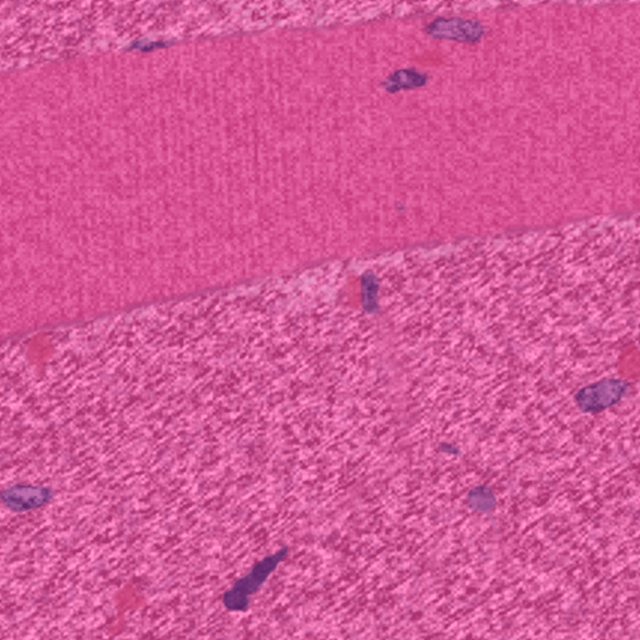
A Shadertoy shader for this texture:

```glsl
const vec3 GRAIN_DARK = vec3(0.69, 0.21, 0.46);
const vec3 GRAIN_LIGHT = vec3(0.99, 0.52, 0.76);
const vec3 BAND_COLOR = vec3(0.85, 0.325, 0.58);
const vec3 EDGE_COLOR = vec3(0.68, 0.25, 0.51);
const vec3 GAP_COLOR = vec3(0.95, 0.64, 0.82);
const vec3 VESSEL_COLOR = vec3(0.78, 0.23, 0.45);
const vec3 NUCLEUS_DARK = vec3(0.37, 0.13, 0.41);
const vec3 NUCLEUS_PALE = vec3(0.72, 0.39, 0.66);
const vec2 GRAIN_FREQ = vec2(88.0, 142.0);
const float GRAIN_ANGLE = 0.62;
const float FINE_FREQ = 215.0;
const float STRIATION_FREQ = 70.0;
const float SOFTNESS = 0.005;

// Nuclei: centre and radii, then angle, opacity and paleness
const int NUCLEI = 10;
const vec4 NUCLEUS_SHAPE[NUCLEI] = vec4[NUCLEI](
    vec4(0.710, 0.953, 0.047, 0.020), vec4(0.634, 0.875, 0.038, 0.016),
    vec4(0.227, 0.928, 0.031, 0.007), vec4(0.576, 0.557, 0.014, 0.019),
    vec4(0.580, 0.530, 0.012, 0.022), vec4(0.938, 0.382, 0.040, 0.022),
    vec4(0.042, 0.223, 0.043, 0.020), vec4(0.751, 0.219, 0.021, 0.022),
    vec4(0.704, 0.300, 0.015, 0.008), vec4(0.627, 0.676, 0.007, 0.010));
const vec3 NUCLEUS_LOOK[NUCLEI] = vec3[NUCLEI](
    vec3(-0.03, 0.75, 0.7), vec3(0.17, 0.82, 0.4), vec3(0.16, 0.9, 0.0),
    vec3(0.0, 0.75, 0.15), vec3(0.1, 0.7, 0.2), vec3(0.3, 0.85, 0.55),
    vec3(0.05, 0.95, 0.55), vec3(-0.5, 0.7, 0.3), vec3(-0.5, 0.7, 0.1),
    vec3(0.0, 0.45, 0.2));

// Red capillaries: centre and radii
const int VESSELS = 5;
const vec4 VESSEL_SHAPE[VESSELS] = vec4[VESSELS](
    vec4(0.062, 0.452, 0.018, 0.033), vec4(0.990, 0.433, 0.026, 0.025),
    vec4(0.201, 0.064, 0.025, 0.021), vec4(0.556, 0.545, 0.020, 0.030),
    vec4(0.672, 0.908, 0.028, 0.010));

float hash(vec2 p) { return fract(sin(dot(p, vec2(127.1, 311.7))) * 43758.5453); }

float noise(vec2 p) {
    vec2 i = floor(p), f = fract(p);
    f = f * f * (3.0 - 2.0 * f);
    return mix(mix(hash(i), hash(i + vec2(1, 0)), f.x),
               mix(hash(i + vec2(0, 1)), hash(i + vec2(1, 1)), f.x), f.y);
}

vec2 rotate(vec2 p, float a) {
    return vec2(cos(a) * p.x + sin(a) * p.y, cos(a) * p.y - sin(a) * p.x);
}

float ellipse(vec2 p, vec2 r) { return (length(p / r) - 1.0) * min(r.x, r.y); }

// Capsule tapering from radius r.x at a to r.y at b
float taper(vec2 p, vec2 a, vec2 b, vec2 r) {
    float t = clamp(dot(p - a, b - a) / dot(b - a, b - a), 0.0, 1.0);
    return length(p - mix(a, b, t)) - mix(r.x, r.y, t);
}

float cover(float d, float soft) { return smoothstep(soft, -soft, d); }
float bell(float d, float width) { return exp(-d * d / (width * width)); }

// Speckled, diagonally streaked cross-cut tissue
vec3 grainTissue(vec2 p, float seam) {
    vec2 q = rotate(p, GRAIN_ANGLE);
    float streak = noise(q * GRAIN_FREQ) - 0.5;
    float wave = sin(q.y * 520.0 + 9.0 * noise(q * 32.0));
    float fine = noise(p * FINE_FREQ + 9.0) - 0.5;
    float tone = 0.49 + (0.85 * streak + 0.14 * wave + 0.75 * fine) * (1.0 - 0.4 * seam);
    vec3 col = mix(GRAIN_DARK, GRAIN_LIGHT, clamp(tone, -0.05, 1.15));
    float violet = smoothstep(0.55, 0.9, noise(p * 80.0 + 31.0));
    return mix(col, vec3(0.72, 0.38, 0.66), 0.2 * violet);
}

// Lengthwise fibre with faint cross striations and long streaks
vec3 bandTissue(vec2 p, float along) {
    float stripe = sin(6.2832 * STRIATION_FREQ * (p.x + 0.05 * p.y) + 2.0 * noise(p * 9.0));
    float faint = noise(p * 5.0 + 4.0) * smoothstep(0.9, 0.3, p.x);
    float fine = noise(p * FINE_FREQ) + 0.6 * noise(p * 120.0) - 0.8;
    float streak = noise(vec2(p.x * 4.0, along * 60.0)) - 0.5;
    return BAND_COLOR + vec3(0.75, 1.0, 0.9) * (0.03 * stripe * faint + 0.15 * fine + 0.025 * streak);
}

void mainImage(out vec4 fragColor, in vec2 fragCoord) {
    vec2 p = fragCoord / iResolution.xy;
    float wobble = 0.008 * (noise(vec2(p.x * 14.0, 2.0)) - 0.5);
    float top = p.y - (0.889 + 0.17 * p.x - 0.06 * p.x * p.x) - wobble;
    float low = p.y - (0.466 + 0.28 * p.x - 0.08 * p.x * p.x) + wobble;

    // Soft seams through the lower tissue, then the fibre band
    float seam = taper(p, vec2(0.45, 0.15), vec2(0.65, 0.29), vec2(0.004));
    seam = min(seam, taper(p, vec2(0.60, 0.51), vec2(0.64, 0.30), vec2(0.02, 0.006)));
    seam = cover(min(seam, taper(p, vec2(0.76, 0.21), vec2(0.80, 0.11), vec2(0.005))), 0.02);
    vec3 col = mix(grainTissue(p, seam), vec3(0.83, 0.34, 0.60), 0.2 * seam);
    col = mix(col, bandTissue(p, low), cover(max(top, -low), SOFTNESS));

    // Dark membranes and pale patchy gaps
    float rim = bell(low, 0.007) + 0.8 * bell(top, 0.005);
    col = mix(col, EDGE_COLOR, 0.65 * rim * smoothstep(0.1, 0.6, noise(p * 50.0)));
    float gap = bell(low + 0.016, 0.010) + bell(top - 0.013, 0.009);
    gap *= 0.5 * smoothstep(0.4, 0.85, noise(p * 80.0 + 7.0));
    float glow = bell(length((p - vec2(0.485, 0.55)) * vec2(1, 2)), 0.07)
               + bell(length((p - vec2(0.42, 0.99)) * vec2(1, 2)), 0.08);
    col = mix(col, GAP_COLOR, min(gap + 0.7 * glow * smoothstep(0.35, 0.9, noise(p * 100.0)), 0.8));

    // Capillaries
    float mottle = 0.6 * noise(p * 100.0 + 5.0) + 0.4 * noise(p * FINE_FREQ);
    vec2 q = p + 0.012 * (vec2(noise(p * 70.0), noise(p * 70.0 + 17.0)) - 0.5);
    float vessel = taper(q, vec2(0.195, 0.055), vec2(0.175, 0.012), vec2(0.010, 0.003));
    for (int i = 0; i < VESSELS; i++)
        vessel = min(vessel, ellipse(q - VESSEL_SHAPE[i].xy, VESSEL_SHAPE[i].zw));
    col = mix(col, VESSEL_COLOR + 0.14 * (mottle - 0.5), 0.7 * cover(vessel, SOFTNESS));

    // Nuclei with mottled interiors
    for (int i = 0; i < NUCLEI; i++) {
        vec3 look = NUCLEUS_LOOK[i];
        float d = ellipse(rotate(q - NUCLEUS_SHAPE[i].xy, look.x), NUCLEUS_SHAPE[i].zw);
        float pale = smoothstep(0.0, -0.010, d) * look.z + 1.7 * (mottle - 0.4);
        col = mix(col, mix(NUCLEUS_DARK, NUCLEUS_PALE, clamp(pale, 0.0, 1.1)), look.y * cover(d, SOFTNESS));
    }
    float rod = taper(q, vec2(0.365, 0.062), vec2(0.442, 0.142), vec2(0.018, 0.007));
    col = mix(col, mix(NUCLEUS_DARK, NUCLEUS_PALE, 0.6 * mottle - 0.1), 0.93 * cover(rod, SOFTNESS));
    float tail = taper(q, vec2(0.755, 0.215), vec2(0.777, 0.165), vec2(0.009, 0.002));
    col = mix(col, NUCLEUS_PALE, 0.5 * cover(tail, SOFTNESS));
    fragColor = vec4(clamp(col, 0.0, 1.0), 1.0);
}
```
